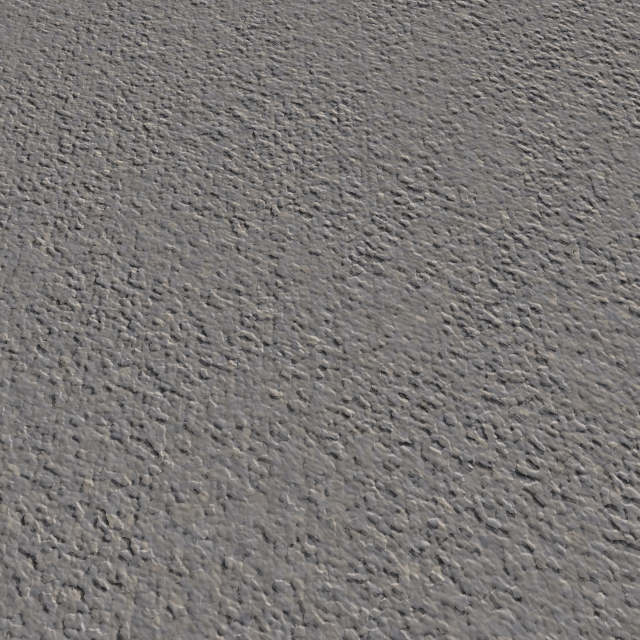
A WebGL 2 fragment shader for this texture:

```glsl
#version 300 es
precision highp float;
// Worn asphalt seen at a slant: a perspective ground plane carries a height
// field of ragged stones and creased grit. Light from the upper right gives
// soft relief, thin cast shadows in the crevices and small lit flecks.
uniform vec2 u_resolution;
out vec4 fragColor;

const float HORIZON = 2.2;
const float MEAN_TONE = 0.425;

float hash(vec2 p) {
  return fract(sin(dot(p, vec2(127.1, 311.7))) * 43758.5453);
}

vec2 hash2(vec2 p) {
  return vec2(hash(p), hash(p + 57.3));
}

float valueNoise(vec2 p) {
  vec2 cell = floor(p), f = fract(p);
  f = f * f * (3.0 - 2.0 * f);
  float low = mix(hash(cell), hash(cell + vec2(1, 0)), f.x);
  float high = mix(hash(cell + vec2(0, 1)), hash(cell + vec2(1, 1)), f.x);
  return mix(low, high, f.y);
}

vec2 valueNoise2(vec2 p) {
  return vec2(valueNoise(p), valueNoise(p + 31.0));
}

// Two octaves folded at mid height, which leaves sharp V-shaped creases
float creasedNoise(vec2 p) {
  float coarse = abs(2.0 * valueNoise(p) - 1.0);
  vec2 turned = mat2(1.6, 1.2, -1.2, 1.6) * p + 17.7;
  return 0.5 * coarse + 0.3 * abs(2.0 * valueNoise(turned) - 1.0);
}

// Canvas position to ground units, sheared so grains slant down to the right
vec2 groundPlane(vec2 uv) {
  float nearness = HORIZON - uv.y;
  vec2 ground = vec2((uv.x - 0.5) * 128.0, 300.0) / nearness;
  return vec2(ground.x, ground.y + 0.48 * ground.x);
}

// Nearest stone: x is squared distance, yz is the cell that owns it
vec3 nearestStone(vec2 p) {
  p += 0.5 * valueNoise2(p * 1.7) + 0.25 * valueNoise2(p * 3.9);
  vec2 cell = floor(p), f = fract(p);
  vec3 best = vec3(9.0, cell);
  for (int y = -1; y <= 1; y++) {
    for (int x = -1; x <= 1; x++) {
      vec2 offset = vec2(x, y);
      vec2 delta = offset + 0.1 + 0.8 * hash2(cell + offset) - f;
      float d = dot(delta, delta);
      if (d < best.x) best = vec3(d, cell + offset);
    }
  }
  return best;
}

float surfaceHeight(vec2 p) {
  vec3 stone = nearestStone(p);
  float dome = 0.4 * (1.0 - stone.x) + 0.55 * hash(stone.yz + 9.1);
  return 0.9 * dome + 0.7 * creasedNoise(p) + 0.25 * valueNoise(p * 0.7 + 5.0);
}

// Light swings from side-on at the left to overhead at the right
vec2 stepToLight(vec2 uv) {
  float angle = mix(0.6, 1.2, smoothstep(0.0, 0.9, uv.x));
  return vec2(cos(angle), sin(angle)) * 0.001 * (HORIZON - uv.y);
}

// Tone offset from slope, cast shadow and lit flecks
float shading(vec2 uv, float roughness) {
  vec2 toLight = stepToLight(uv);
  float behind = surfaceHeight(groundPlane(uv - toLight));
  float ahead = surfaceHeight(groundPlane(uv + toLight));
  float beyond = surfaceHeight(groundPlane(uv + 2.6 * toLight));
  float slope = roughness * (behind - ahead);
  float blocked = roughness * (max(ahead, beyond) - 0.5 * (behind + ahead));
  float shadow = smoothstep(0.16, 0.36, blocked);
  float fleck = smoothstep(0.22, 0.45, slope);
  return 0.05 + 0.17 * tanh(1.9 * slope) - 0.18 * shadow + 0.08 * fleck;
}

vec3 asphalt(vec2 uv) {
  vec2 p = groundPlane(uv);
  vec2 stone = nearestStone(p).yz;

  // Rough and smooth patches change the strength of the relief
  float patches = 0.6 * valueNoise(p * vec2(0.1, 0.06)) + 0.4 * valueNoise(p * 0.2);
  float roughness = mix(0.8, 1.2, smoothstep(0.25, 0.75, patches));
  float tone = MEAN_TONE + shading(uv, roughness);

  // Stone albedo, crumbly grit and a few pale grains
  float pale = smoothstep(0.92, 0.97, hash(stone + 23.0));
  tone += 0.05 * (hash(stone + 4.7) - 0.5) + 0.09 * (valueNoise(p * 2.9) - 0.5);
  tone += 0.06 * pale * smoothstep(0.35, 0.5, tone);

  // Shadows and some stones lean blue, lit grains lean tan
  float warmth = 0.5 + 1.0 * (tone - MEAN_TONE) + 0.5 * (hash(stone + 71.0) - 0.5);
  warmth = clamp(warmth + 0.35 * pale, 0.0, 1.0);
  vec3 tint = mix(vec3(0.98, 0.985, 1.04), vec3(1.05, 1.0, 0.94), warmth);
  return max(tone, 0.1) * tint;
}

void main() {
  // Average four samples per pixel for smooth edges
  vec3 color = vec3(0.0);
  for (int i = 0; i < 4; i++) {
    vec2 offset = vec2(i % 2, i / 2) * 0.5 - 0.25;
    color += asphalt((gl_FragCoord.xy + offset) / u_resolution.y);
  }
  fragColor = vec4(color * 0.25, 1.0);
}
```
